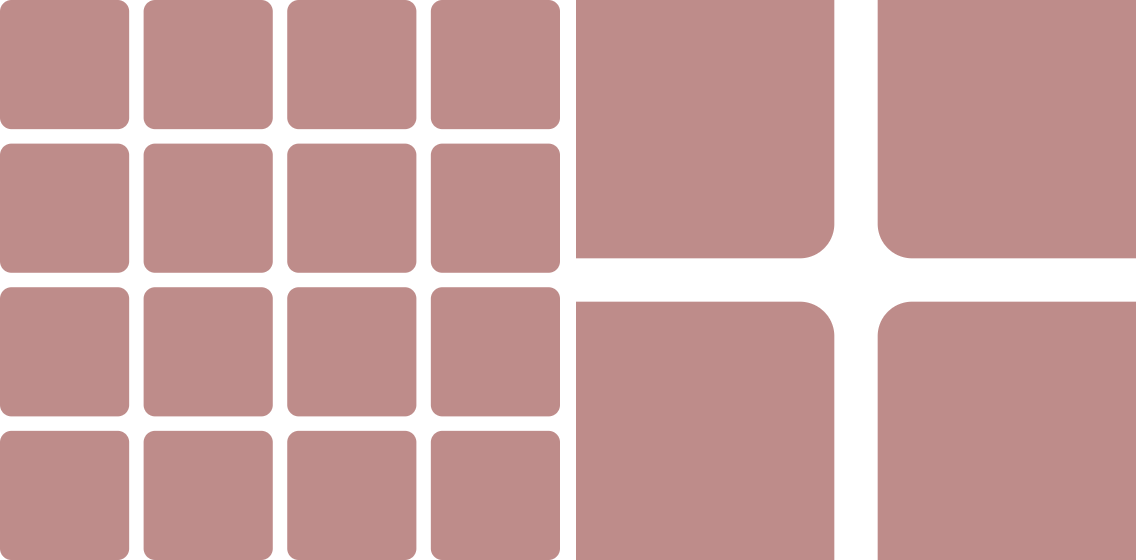
Left: the whole. Right: its middle third, enlarged.
Reproduce this pattern procedurally as a Shadertoy shader.

```glsl
// Four by four grid of flat dusty-rose rounded tiles separated by white gaps.

const float TILES = 4.0;           // tiles across and down
const float GAP = 0.0258;          // space between tiles, in canvas units
const float CORNER_RADIUS = 0.0205;
const vec3 TILE_COLOR = vec3(0.747, 0.549, 0.543);
const vec3 GAP_COLOR = vec3(1.0);

// Signed distance to a square with rounded corners
float roundedSquare(vec2 p, float halfSize, float radius) {
    vec2 q = abs(p) - halfSize + radius;
    return length(max(q, 0.0)) + min(max(q.x, q.y), 0.0) - radius;
}

void mainImage(out vec4 fragColor, in vec2 fragCoord) {
    float pixel = 1.0 / min(iResolution.x, iResolution.y);
    vec2 uv = fragCoord * pixel;

    // Outer tiles touch the canvas border, so there is one gap fewer than tiles
    float pitch = (1.0 + GAP) / TILES;
    float halfTile = 0.5 * (pitch - GAP);

    // Position relative to the centre of the nearest tile
    vec2 local = (fract((uv + 0.5 * GAP) / pitch) - 0.5) * pitch;

    // Smooth the edge over one pixel
    float dist = roundedSquare(local, halfTile, CORNER_RADIUS);
    float coverage = clamp(0.5 - dist / pixel, 0.0, 1.0);

    fragColor = vec4(mix(GAP_COLOR, TILE_COLOR, coverage), 1.0);
}
```
